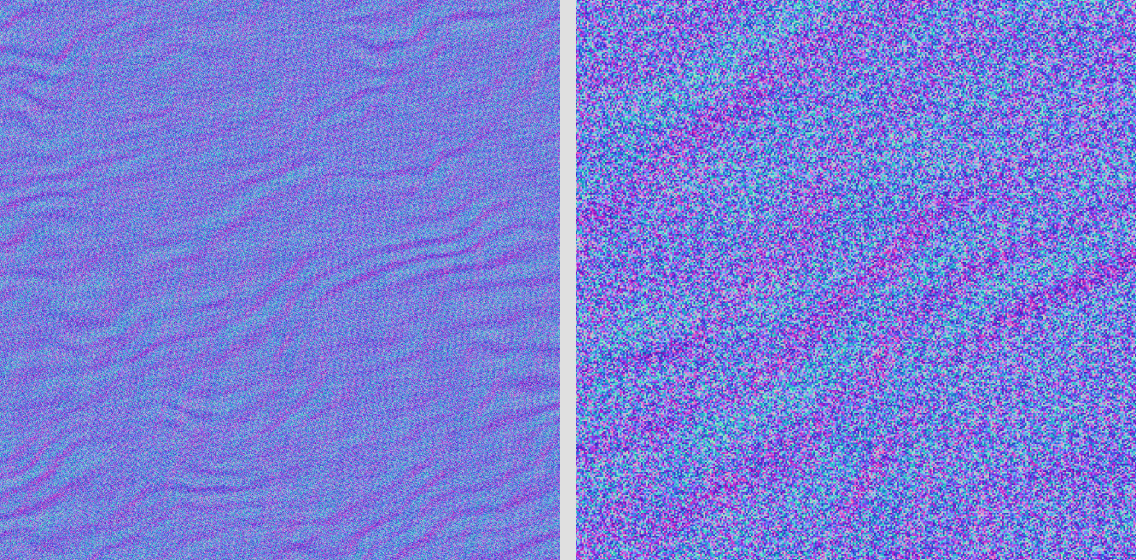
Left: the whole. Right: its middle third, enlarged.
Reproduce this texture map procedurally as a Shadertoy shader.

```glsl
const float TAU = 6.2831853;
const float GRAINS = 1024.0;          // sand grains across the canvas
const float GRAIN_TILT = 2.05;        // steepness of single grains
const int SUBSAMPLES = 4;             // per axis, inside one pixel
const vec2 LEAN = vec2(-0.08, -0.02); // overall tilt of the surface

float hash(vec2 cell, float seed) {
    return fract(sin(dot(cell, vec2(12.9898, 78.233)) + seed * 37.7) * 43758.5453);
}

// Difference of two hashes: a triangular spread around zero
float spread(vec2 cell, float seed) {
    return hash(cell, seed) - hash(cell.yx, seed + 1.3);
}

// Smoothly interpolated lattice noise, -1 to 1
float noise(vec2 p, float seed) {
    vec2 cell = floor(p);
    vec2 f = fract(p);
    f = f * f * f * (f * (f * 6.0 - 15.0) + 10.0);
    float low = mix(hash(cell, seed), hash(cell + vec2(1, 0), seed), f.x);
    float high = mix(hash(cell + vec2(0, 1), seed), hash(cell + vec2(1, 1), seed), f.x);
    return 2.0 * mix(low, high, f.y) - 1.0;
}

// Random tilt of the grain under a point, slightly opposed between the axes
vec2 grainTilt(vec2 p, float steepness) {
    vec2 cell = floor(p * GRAINS);
    float tiltX = spread(cell, 17.0);
    float tiltY = spread(cell, 23.0);
    return steepness * vec2(tiltX - 0.15 * tiltY, tiltY);
}

// One set of bent waves that fade in and out in short patches
float waves(vec2 p, float angle, float count, float seed) {
    vec2 along = vec2(cos(angle), sin(angle));
    vec2 q = vec2(dot(p, along), dot(p, vec2(-along.y, along.x)));
    float bend = 0.9 * noise(p * 4.7, seed) + 0.5 * noise(p * 10.0, seed + 2.0)
               + 0.2 * noise(p * 21.0, seed + 4.0);
    float phase = TAU * (q.y * count + bend);
    float patches = noise(q * vec2(7.0, 15.0), seed + 6.0);
    float strength = mix(0.15, 1.0, smoothstep(-0.7, 0.7, patches));
    return strength * sin(phase + 0.3 * sin(phase));
}

// Wind ripples: a main set, a steeper crossing set and fine streaks
float rippleHeight(vec2 p) {
    vec2 streak = vec2(dot(p, vec2(0.88, 0.47)), dot(p, vec2(-0.47, 0.88)));
    return 0.0024 * waves(p, 0.36, 20.0, 3.0)
         + 0.0014 * waves(p, 0.85, 21.0, 31.0)
         + 0.0026 * noise(streak * vec2(9.0, 32.0), 13.0);
}

vec2 rippleSlope(vec2 p) {
    vec2 e = vec2(0.002, 0.0);
    float dx = rippleHeight(p + e.xy) - rippleHeight(p - e.xy);
    float dy = rippleHeight(p + e.yx) - rippleHeight(p - e.yx);
    return vec2(dx, dy) / (2.0 * e.x);
}

void mainImage(out vec4 fragColor, in vec2 fragCoord) {
    vec2 baseTilt = LEAN - rippleSlope(fragCoord / iResolution.y);

    // Average the grain normals over the pixel area
    vec3 normalSum = vec3(0.0);
    for (int j = 0; j < SUBSAMPLES; j++) {
        for (int i = 0; i < SUBSAMPLES; i++) {
            vec2 offset = (vec2(i, j) + 0.5) / float(SUBSAMPLES) - 0.5;
            vec2 p = (fragCoord + offset) / iResolution.y;
            normalSum += normalize(vec3(baseTilt + grainTilt(p, GRAIN_TILT), 1.0));
        }
    }
    vec3 normal = normalSum / float(SUBSAMPLES * SUBSAMPLES);

    // Pack the normal into colour
    fragColor = vec4(0.5 + 0.5 * normal, 1.0);
}
```
